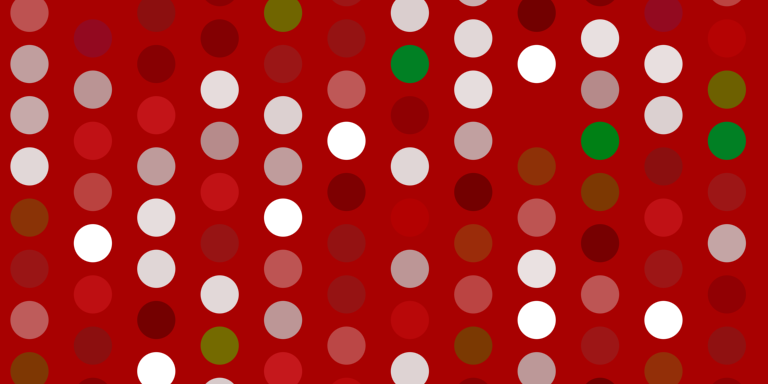
A Shadertoy shader for this pattern:

```glsl
// Staggered columns of tinted round dots on a deep red ground.
#define COLUMN_STEP 0.1651
#define FIRST_COLUMN 0.0768
#define ROW_STEP 0.13333
#define DOT_RADIUS 0.0497
#define ROWS 9
#define CYCLE 107
#define CYCLE_SHIFT 46
#define CYCLE_SCALE 36
#define GROUND vec3(0.66, 0.003, 0.003)

// Tint families: green, olive, brown, plum, white, pale, pink grey, rose,
// dark red, dull red, bright red. The remaining share stays ground colour.
const int FAMILIES = 11;
const float SHARE_END[FAMILIES] = float[](
    0.019, 0.05, 0.115, 0.135, 0.20, 0.35, 0.47, 0.57, 0.72, 0.86, 0.96);
const vec3 TINT_A[FAMILIES] = vec3[](
    vec3(0.00, 0.50, 0.06), vec3(0.41, 0.35, 0.00), vec3(0.46, 0.23, 0.00),
    vec3(0.56, 0.02, 0.10), vec3(1.00), vec3(0.84, 0.79, 0.79),
    vec3(0.71, 0.54, 0.54), vec3(0.73, 0.25, 0.24), vec3(0.43, 0.00, 0.00),
    vec3(0.53, 0.05, 0.05), vec3(0.70, 0.00, 0.00));
const vec3 TINT_B[FAMILIES] = vec3[](
    vec3(0.01, 0.50, 0.22), vec3(0.48, 0.46, 0.00), vec3(0.64, 0.16, 0.05),
    vec3(0.58, 0.04, 0.13), vec3(1.00), vec3(0.93, 0.90, 0.90),
    vec3(0.79, 0.69, 0.69), vec3(0.75, 0.38, 0.38), vec3(0.57, 0.00, 0.01),
    vec3(0.62, 0.09, 0.09), vec3(0.78, 0.10, 0.12));

float hash(vec2 p) {
    vec3 q = fract(vec3(p.xyx) * 0.1031);
    q += dot(q, q.yzx + 33.33);
    return fract((q.x + q.y) * q.z);
}

// Cubic permutation modulo a prime: scattered, yet each share is kept.
float scatteredRank(ivec2 cell) {
    int n = (cell.x * ROWS + cell.y + 1 + CYCLE_SHIFT) % CYCLE;
    n = (n + CYCLE) % CYCLE;
    int cube = n * n % CYCLE * n % CYCLE;
    return float(cube * CYCLE_SCALE % CYCLE) / float(CYCLE);
}

vec3 dotColor(vec2 cell) {
    float rank = scatteredRank(ivec2(cell));
    float blend = hash(cell + 17.0);
    for (int i = 0; i < FAMILIES; i++) {
        if (rank < SHARE_END[i]) return mix(TINT_A[i], TINT_B[i], blend);
    }
    return GROUND;
}

void mainImage(out vec4 fragColor, in vec2 fragCoord) {
    vec2 uv = fragCoord / iResolution.y;

    // Nearest dot; every other column is raised by half a row.
    float column = floor((uv.x - FIRST_COLUMN) / COLUMN_STEP + 0.5);
    float stagger = 0.25 + 0.5 * mod(column, 2.0);
    float row = floor(uv.y / ROW_STEP - stagger + 0.5);
    vec2 center = vec2(FIRST_COLUMN + column * COLUMN_STEP,
                       (row + stagger) * ROW_STEP);

    // Disc with a soft edge
    float edge = length(uv - center) - DOT_RADIUS;
    float blur = 0.8 / iResolution.y;
    float coverage = 1.0 - smoothstep(-blur, blur, edge);

    vec3 color = mix(GROUND, dotColor(vec2(column, row)), coverage);
    fragColor = vec4(color, 1.0);
}
```
